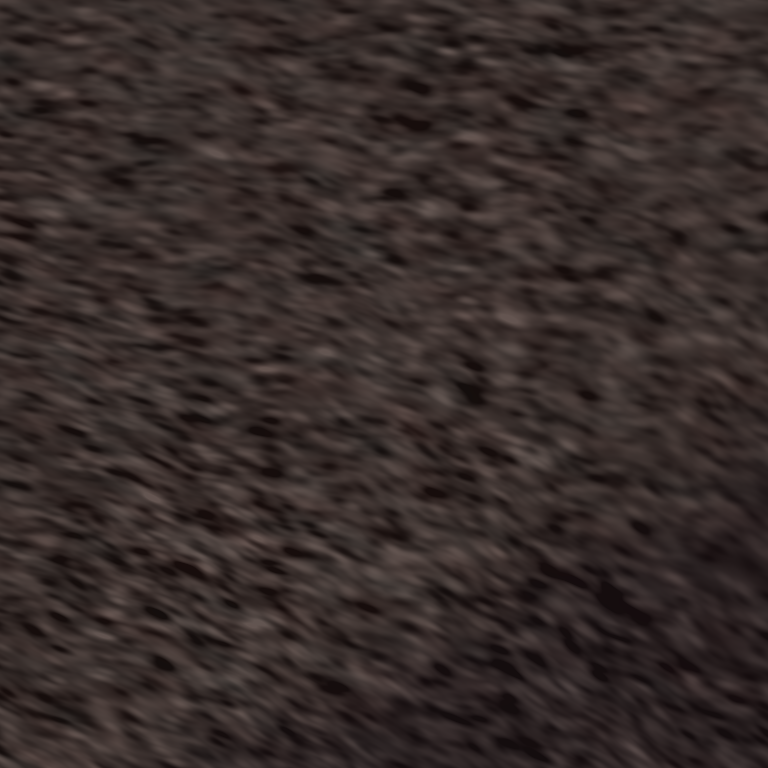
Write a WebGL 1 fragment shader that draws this texture.

```glsl
precision highp float;
// Short dark brown fur: fine slanted strands, small dark pits and a shaded lower right corner.

uniform vec2 u_resolution;

#define STRAND_CELLS vec2(27.0, 80.0)
#define FINE_CELLS vec2(46.0, 132.0)
#define SLOPE_TOP 0.20
#define SLOPE_BOTTOM 0.52
#define CONTRAST 0.92
#define SHADE_DEPTH 1.0
#define BASE_COLOR vec3(0.224, 0.184, 0.174)
#define TONE_STEP vec3(0.050, 0.047, 0.045)
#define WARM_TINT vec3(0.0035, -0.0008, -0.001)
#define SHADE_TINT vec3(-0.004, -0.003, 0.007)

vec3 hash3(vec2 cell) {
  vec3 q = vec3(dot(cell, vec2(127.1, 311.7)),
                dot(cell, vec2(269.5, 183.3)),
                dot(cell, vec2(419.2, 371.9)));
  return fract(sin(q) * 43758.54);
}

// Cellular noise: each cell scatters one soft light or dark spot; about unit deviation.
float spotNoise(vec2 p) {
  vec2 cell = floor(p);
  float sum = 0.0;
  for (int j = -1; j <= 1; j++) {
    for (int i = -1; i <= 1; i++) {
      vec2 neighbor = cell + vec2(float(i), float(j));
      vec3 rnd = hash3(neighbor);
      vec2 offset = p - neighbor - rnd.xy;
      float falloff = max(0.0, 1.0 - dot(offset, offset));
      sum += (rnd.z * 2.0 - 1.0) * falloff * falloff;
    }
  }
  return sum * 2.2;
}

// Bends the plane so that rows follow the lie of the fur, steeper toward the bottom.
vec2 combed(vec2 uv) {
  float slope = mix(SLOPE_BOTTOM, SLOPE_TOP, smoothstep(-0.1, 0.9, uv.y));
  float wave = 0.005 * sin(uv.x * 15.0 + uv.y * 9.0)
             + 0.002 * sin(uv.x * 37.0 - uv.y * 23.0 + 1.7);
  return vec2(uv.x - 0.25 * uv.y, uv.y + slope * (uv.x - 0.5) + wave);
}

void main() {
  vec2 uv = gl_FragCoord.xy / u_resolution;
  vec2 fur = combed(uv);

  // Broad patches vary the brightness, the contrast and the warmth.
  float patches = spotNoise(fur * vec2(5.0, 9.0) + 17.0);
  float warmth = spotNoise(fur * vec2(18.0, 45.0) + 41.0);
  float relief = 1.0 + 0.12 * spotNoise(uv * 4.0 + 63.0)
               - 0.25 * smoothstep(0.6, 1.4, uv.x + uv.y - 0.3);

  // Strands in two sizes; highlights and pits come from the same relief.
  float strands = 0.82 * spotNoise(fur * STRAND_CELLS + 5.0)
                + 0.62 * spotNoise(fur * FINE_CELLS + 91.0);
  float pits = smoothstep(0.8, 2.2, -strands);
  float tone = CONTRAST * relief * (strands - 0.3 * pits) + 0.12 * patches;

  // Ragged shadow across the lower right corner.
  float edge = uv.y - 0.5 * (uv.x - 0.25) + 0.025 * patches + 0.015 * strands;
  float shade = 1.0 - smoothstep(-0.12, 0.13, edge);
  tone = tone * (1.0 - 0.15 * shade) - SHADE_DEPTH * shade;

  vec3 color = BASE_COLOR + TONE_STEP * clamp(tone, -2.8, 3.2);
  color += WARM_TINT * (warmth + 0.5 * max(strands, 0.0)) * (1.0 - 0.5 * shade);
  color += SHADE_TINT * shade;
  gl_FragColor = vec4(clamp(color, 0.0, 1.0), 1.0);
}
```
